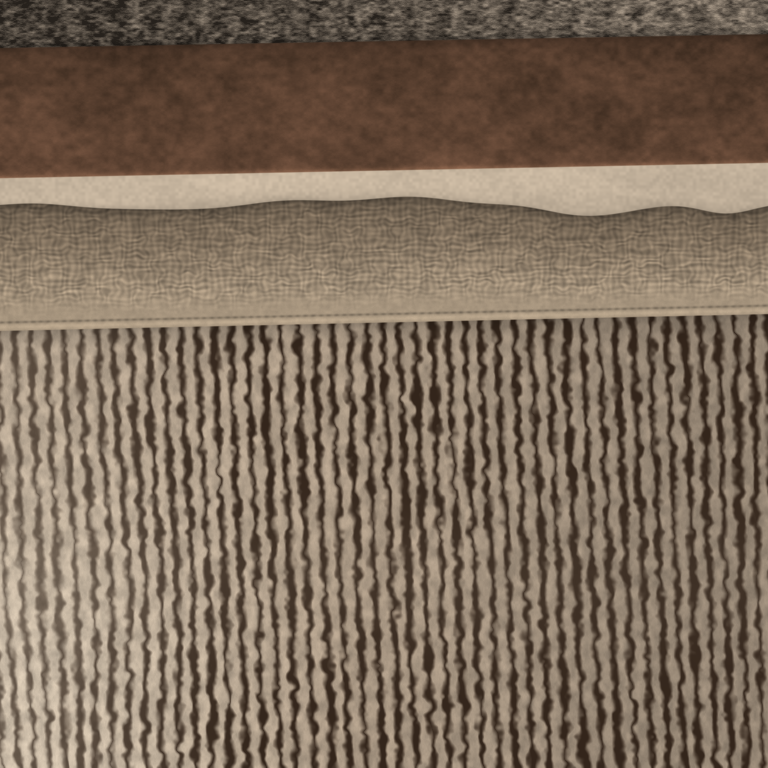
A WebGL 1 fragment shader for this texture:

```glsl
precision highp float;

uniform vec2 u_resolution;

const float RIB_COUNT = 46.0;
const float RIB_LEAN = 0.035;
const float RIB_WOBBLE = 0.34;
const vec2 WEAVE_COUNT = vec2(118.0, 146.0);
const vec3 RIB_COLOR = vec3(0.68, 0.61, 0.53);
const vec3 RIB_GLOW = vec3(0.80, 0.74, 0.66);
const vec3 GROOVE_COLOR = vec3(0.20, 0.145, 0.105);
const vec3 LINEN_DARK = vec3(0.47, 0.41, 0.34);
const vec3 LINEN_LIGHT = vec3(0.66, 0.59, 0.50);
const vec3 CREAM = vec3(0.80, 0.73, 0.64);
const vec3 LEATHER_DARK = vec3(0.23, 0.165, 0.12);
const vec3 LEATHER_LIGHT = vec3(0.44, 0.315, 0.24);
const vec3 TWEED_DARK = vec3(0.15, 0.13, 0.11);
const vec3 TWEED_LIGHT = vec3(0.68, 0.62, 0.55);

float hash(vec2 p) {
  vec3 q = fract(vec3(p.xyx) * 0.1031);
  q += dot(q, q.yzx + 33.33);
  return fract((q.x + q.y) * q.z);
}

float noise(vec2 p) {
  vec2 i = floor(p);
  vec2 f = fract(p);
  f = f * f * (3.0 - 2.0 * f);
  return mix(mix(hash(i), hash(i + vec2(1.0, 0.0)), f.x),
             mix(hash(i + vec2(0.0, 1.0)), hash(i + vec2(1.0, 1.0)), f.x), f.y);
}

float fbm(vec2 p) {
  float sum = 0.0;
  float gain = 0.5;
  for (int i = 0; i < 4; i++) {
    sum += gain * noise(p);
    p = p * 2.03 + 17.3;
    gain *= 0.5;
  }
  return sum / 0.9375;
}

float bump(float x, float center, float width) {
  float d = (x - center) / width;
  return exp(-d * d);
}

// Fades with distance from an overlapping edge.
float contactShadow(float distance, float falloff) {
  return exp(-max(distance, 0.0) * falloff);
}

// Wavy lower hem of the cream cloth.
float creamHem(float x) {
  return 0.733 - 0.008 * bump(x, 0.21, 0.07) + 0.009 * bump(x, 0.51, 0.15)
       - 0.013 * bump(x, 0.745, 0.07) - 0.009 * bump(x, 0.945, 0.045)
       - 0.004 * bump(x, 0.83, 0.06) + 0.002 * sin(x * 38.0);
}

vec3 corduroy(vec2 p, float edge) {
  float phase = (p.x - RIB_LEAN * (0.58 - p.y)) * RIB_COUNT;
  phase += 0.5 * (noise(p * vec2(6.0, 4.0)) - 0.5);
  vec2 fray = vec2(phase * 1.7, p.y * 75.0);
  phase += RIB_WOBBLE * (noise(fray) - 0.5) + 0.16 * (noise(fray * 2.3 + 9.0) - 0.5);
  float across = abs(fract(phase) - 0.5);
  float width = 0.31 + 0.22 * (noise(fray * vec2(1.2, 0.8) + 31.0) - 0.5)
              + 0.12 * (noise(vec2(floor(phase + 0.5) * 3.7, p.y * 8.0)) - 0.5);
  float groove = smoothstep(width - 0.16, width + 0.17, across);

  float glow = (1.0 - smoothstep(0.0, 0.5, p.x)) * (1.0 - 0.7 * smoothstep(0.1, 0.58, p.y));
  float haze = 0.5 * (1.0 - smoothstep(0.0, 0.36, p.x)) + 0.2 * bump(p.y, 0.24, 0.1);
  float shade = 1.0 - 0.14 * smoothstep(0.35, 1.0, p.x);
  vec3 rib = mix(RIB_COLOR, RIB_GLOW, glow) * shade;
  rib *= 0.84 + 0.32 * fbm(p * vec2(110.0, 75.0));
  rib *= 1.0 - 0.4 * across * across;
  vec3 color = mix(rib, mix(GROOVE_COLOR, rib, haze * 0.7), groove);
  return color * (1.0 - 0.22 * contactShadow(edge - p.y, 70.0));
}

vec3 linen(vec2 p, float edge, float hem) {
  // Soft interlaced threads with slubs.
  vec2 cell = vec2(p.x, p.y - 0.022 * p.x) * WEAVE_COUNT;
  cell += 0.9 * (vec2(noise(p * 90.0), noise(p * 90.0 + 40.0)) - 0.5);
  float weave = cos(6.2832 * cell.x) * 0.5 + cos(6.2832 * cell.y) * 0.5;
  float slub = noise(cell * vec2(0.8, 1.7)) - 0.5;
  float height = clamp((p.y - edge) / (hem - edge), 0.0, 1.0);
  vec3 color = mix(LINEN_LIGHT, LINEN_DARK, smoothstep(0.0, 0.95, height));
  float relief = smoothstep(0.08, 0.35, height);
  color *= 1.0 + relief * (0.13 * weave + 0.24 * slub);
  color *= 0.93 + 0.14 * fbm(p * 150.0);

  // Stitched seam above the lower edge.
  float seam = p.y - edge - 0.011;
  color *= 1.0 - 0.26 * bump(seam, 0.0, 0.0018) * (0.75 + 0.25 * sin(p.x * 620.0));
  color *= 1.0 + 0.10 * bump(seam, -0.006, 0.003);
  return color * (1.0 - 0.35 * contactShadow(hem - p.y, 110.0));
}

vec3 creamCloth(vec2 p, float hem) {
  float folds = fbm(vec2(p.x * 9.0 + p.y * 25.0, p.y * 38.0));
  vec3 color = CREAM * (0.88 + 0.16 * folds);
  color *= 0.96 + 0.08 * noise(p * 230.0);
  return color * (1.0 - 0.12 * contactShadow(p.y - hem, 160.0));
}

vec3 leather(vec2 p, float bottom, float top) {
  float height = clamp((p.y - bottom) / (top - bottom), 0.0, 1.0);
  float mottling = fbm(p * vec2(20.0, 28.0)) * 0.5 + fbm(p * vec2(95.0, 120.0)) * 0.5;
  float light = 0.78 - 0.36 * height + 1.3 * (mottling - 0.5) - 0.12 * smoothstep(0.3, 1.0, p.x);
  vec3 color = mix(LEATHER_DARK, LEATHER_LIGHT, clamp(light, 0.0, 1.1));
  color *= 1.0 + 0.25 * bump(p.y, bottom, 0.004);
  return color * (1.0 - 0.18 * contactShadow(top - p.y, 120.0));
}

vec3 tweed(vec2 p, float edge) {
  float blocks = sin(p.x * 150.0) * (0.6 + 0.4 * sin((p.y - 0.018 * p.x) * 190.0));
  float fibre = fbm(p * vec2(120.0, 260.0));
  float grain = noise(p * vec2(190.0, 320.0)) - 0.5;
  float light = 0.19 + 0.38 * p.x + 0.14 * blocks + 0.9 * (fibre - 0.5) + 0.3 * grain;
  vec3 color = mix(TWEED_DARK, TWEED_LIGHT, clamp(light, 0.0, 1.0));
  return color * (1.0 - 0.25 * bump(p.y, edge, 0.006));
}

void main() {
  vec2 p = gl_FragCoord.xy / u_resolution;
  float aa = 1.0 / u_resolution.y;
  float linenEdge = 0.569 + 0.022 * p.x;
  float hem = creamHem(p.x);
  float leatherEdge = 0.768 + 0.020 * p.x;
  float tweedEdge = 0.9375 + 0.018 * p.x;

  // Layers from the bottom of the canvas upward.
  vec3 color = corduroy(p, linenEdge);
  color = mix(color, linen(p, linenEdge, hem), smoothstep(-aa, aa, p.y - linenEdge));
  color = mix(color, creamCloth(p, hem), smoothstep(-aa, aa, p.y - hem));
  color = mix(color, leather(p, leatherEdge, tweedEdge), smoothstep(-aa, aa, p.y - leatherEdge));
  color = mix(color, tweed(p, tweedEdge), smoothstep(-aa, aa, p.y - tweedEdge));
  gl_FragColor = vec4(clamp(color, 0.0, 1.0), 1.0);
}
```
